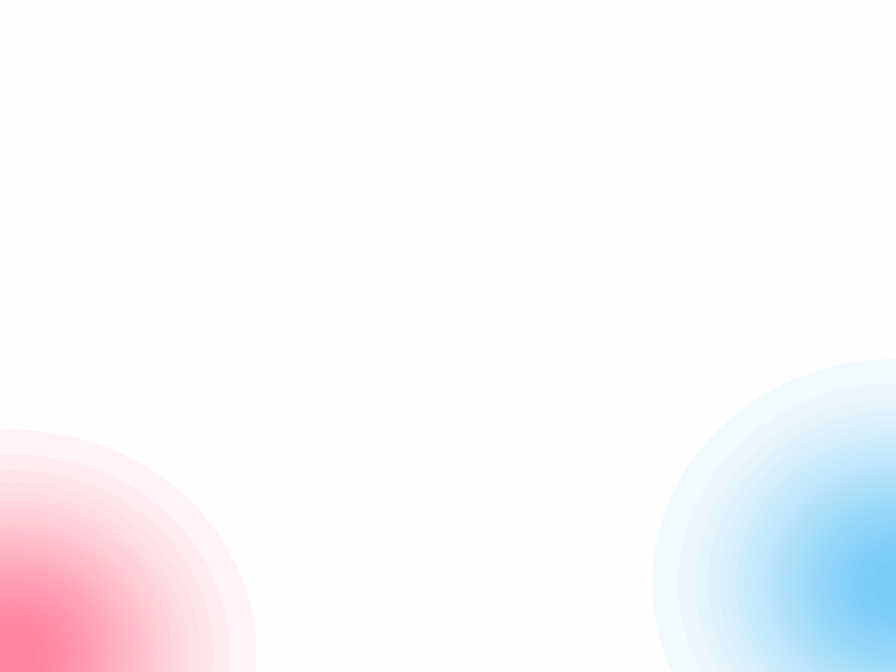
A Shadertoy shader for this background:

```glsl
#define PAPER vec3(0.997)
#define PINK vec3(1.0, 0.505, 0.605)
#define BLUE vec3(0.465, 0.798, 0.972)
#define PINK_CENTER vec2(0.014, 0.026)
#define BLUE_CENTER vec2(1.0, 0.132)
#define GLOW_RADII vec2(0.272, 0.334)
#define RINGS 30.0
#define FALLOFF 0.72

// Gaussian glow cut into rings; the outermost ring ends at GLOW_RADII
float ringedGlow(vec2 uv, vec2 center) {
    vec2 p = (uv - center) / GLOW_RADII;
    float level = RINGS * exp(-log(RINGS) * dot(p, p));

    // Step between whole levels with an edge one pixel wide
    float width = clamp(fwidth(level), 1e-4, 1.0);
    float shifted = level + 0.5 * width;
    float ring = floor(shifted) - 1.0 + min(fract(shifted) / width, 1.0);
    return pow(clamp(ring / RINGS, 0.0, 1.0), FALLOFF);
}

void mainImage(out vec4 fragColor, in vec2 fragCoord) {
    vec2 uv = fragCoord / iResolution.xy;

    // Two corner glows over plain paper
    vec3 color = PAPER;
    color = mix(color, PINK, ringedGlow(uv, PINK_CENTER));
    color = mix(color, BLUE, ringedGlow(uv, BLUE_CENTER));

    fragColor = vec4(color, 1.0);
}
```
